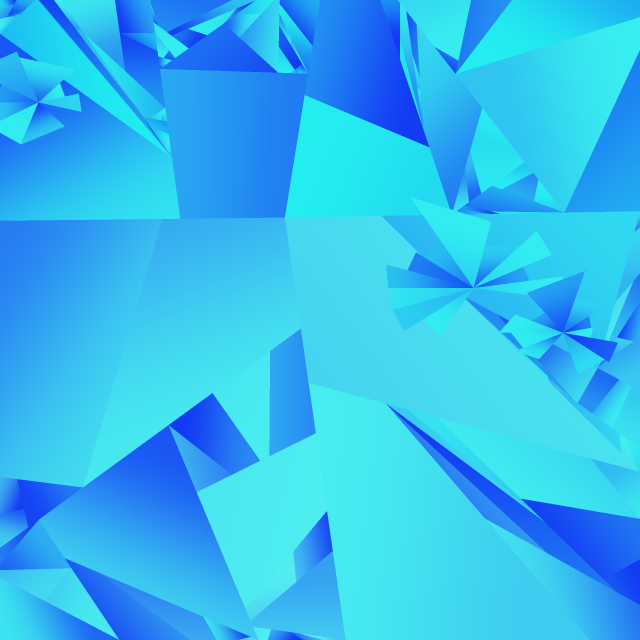
Reproduce this background procedurally as a Shadertoy shader.

```glsl
// Crystal backdrop of blue and cyan shards with soft gradients.
// Four quads around a joint are split again and again by random chords;
// each leaf gets its own gradient, and small wedge fans lie on top.

const float TAU = 6.2831853;
const int MAX_DEPTH = 7;
const int SAMPLES = 3;

// Random value in 0..1 for a cell id and a channel.
float hash(int id, int channel) {
    uint n = uint(id) * 747796405u + uint(channel) * 2891336453u + 1013904223u;
    n = ((n >> ((n >> 28u) + 4u)) ^ n) * 277803737u;
    n = (n ^ (n >> 15u)) * 2246822519u;
    n ^= n >> 13u;
    return float(n >> 8u) / 16777216.0;
}

float cross2(vec2 a, vec2 b) {
    return a.x * b.y - a.y * b.x;
}

// Tone 0..1 runs from deep blue to cyan, weighted to the bright end.
vec3 iceColor(float tone, float pale) {
    float v = 1.0 - pow(1.0 - clamp(tone, 0.0, 1.0), 1.7);
    return vec3(0.07 + v * mix(0.03, 0.26, pale), 0.23 + 0.70 * v, 0.955 - 0.015 * v);
}

// Linear gradient over a cell; s runs from -1 to 1.
vec3 shade(int id, float s, float pale) {
    float base = hash(id, 11);
    float span = mix(0.06, 0.38, hash(id, 12));
    float low = clamp(base - span, 0.0, 1.0);
    float high = clamp(base + span, 0.0, 1.0);
    return iceColor(mix(low, high, smoothstep(-1.1, 1.1, s)), pale);
}

// Splits the counter-clockwise quad a b c d around p, then shades the leaf.
vec3 shards(vec2 p, vec2 a, vec2 b, vec2 c, vec2 d, int id, float stopChance, float pale) {
    for (int depth = 0; depth < MAX_DEPTH; depth++) {
        if (depth > 1 && hash(id, 1) < stopChance) break;

        // Turn the quad so that the chord cuts its longest side.
        if (max(distance(a, b), distance(c, d)) < max(distance(b, c), distance(d, a))) {
            vec2 first = a;
            a = b; b = c; c = d; d = first;
        }
        float t0 = mix(0.2, 0.8, hash(id, 2));
        float t1 = mix(0.1, 0.9, hash(id, 3));
        if (hash(id, 4) < 0.4) t1 = step(0.5, t1);   // chord into a corner

        vec2 m = mix(a, b, t0);
        vec2 n = mix(d, c, t1);
        if (cross2(n - m, p - m) > 0.0) {
            b = m; c = n;
            id = id * 2;
        } else {
            a = m; d = n;
            id = id * 2 + 1;
        }
    }
    vec2 center = 0.25 * (a + b + c + d);
    float extent = 0.5 * max(distance(a, c), distance(b, d)) + 0.001;
    float angle = TAU * hash(id, 5);
    float s = dot(p - center, vec2(cos(angle), sin(angle))) / extent;
    return shade(id, 1.4 * s, clamp(pale + 0.5 * (hash(id, 6) - 0.5), 0.0, 1.0));
}

// Picks one of four quads that meet at the joint.
vec3 crystal(vec2 p) {
    vec2 joint = vec2(0.445, 0.66);
    vec2 left = vec2(0.0, 0.655), right = vec2(1.0, 0.67);
    vec2 top = vec2(0.50, 1.0), bottom = vec2(0.54, 0.0);

    bool upper = p.y > (p.x < joint.x ? mix(left.y, joint.y, p.x / joint.x)
                      : mix(joint.y, right.y, (p.x - joint.x) / (1.0 - joint.x)));
    vec2 seam = upper ? top : bottom;
    bool west = p.x < mix(joint.x, seam.x, (p.y - joint.y) / (seam.y - joint.y));

    if (upper && west) return shards(p, left, joint, top, vec2(0.0, 1.0), 4, 0.18, 0.35);
    if (upper) return shards(p, joint, right, vec2(1.0), top, 5, 0.25, 0.35);
    if (west) return shards(p, vec2(0.0), bottom, joint, left, 6, 0.38, 0.85);
    return shards(p, bottom, vec2(1.0, 0.0), right, joint, 7, 0.28, 0.65);
}

// Thin wedges around a hub, each closed by a straight outer edge.
vec3 addFan(vec3 color, vec2 p, vec2 hub, float radius, float wedges, int seed) {
    vec2 q = p - hub;
    float angle = atan(q.y, q.x);
    float turn = fract(angle / TAU + 0.5);
    float warped = turn + 0.05 * sin(2.0 * TAU * turn);
    float wedge = mod(floor(warped * wedges), wedges);
    int id = seed + int(wedge);

    float facing = (wedge + 0.5) / wedges * TAU - 0.5 * TAU + 0.9 * (hash(id, 1) - 0.5);
    float reach = radius * mix(0.45, 1.1, hash(id, 2));
    float along = length(q) * cos(angle - facing) / reach;
    bool inside = along < 1.0 && length(q) < 1.6 * reach && hash(id, 3) < 0.8;
    return inside ? shade(id, 2.0 * along - 1.0, 0.4) : color;
}

vec3 scene(vec2 p) {
    vec3 color = crystal(p);
    color = addFan(color, p, vec2(0.74, 0.55), 0.13, 15.0, 3000);
    color = addFan(color, p, vec2(0.88, 0.48), 0.08, 11.0, 3100);
    return addFan(color, p, vec2(0.06, 0.84), 0.08, 9.0, 3200);
}

void mainImage(out vec4 fragColor, in vec2 fragCoord) {
    // Average a grid of samples for smooth edges.
    vec3 sum = vec3(0.0);
    for (int i = 0; i < SAMPLES * SAMPLES; i++) {
        vec2 offset = (vec2(i % SAMPLES, i / SAMPLES) + 0.5) / float(SAMPLES) - 0.5;
        sum += scene((fragCoord + offset) / iResolution.xy);
    }
    fragColor = vec4(sum / float(SAMPLES * SAMPLES), 1.0);
}
```
